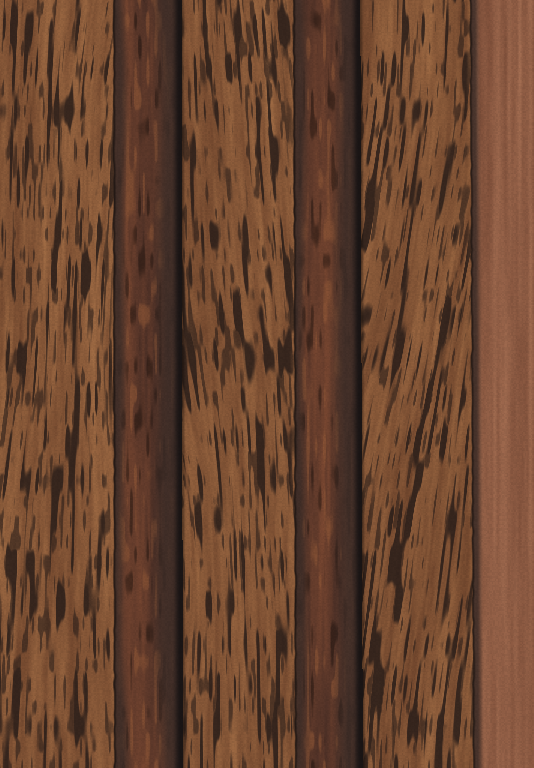
This texture is drawn by a Shadertoy shader. Its source:

```glsl
// Dark-stained timber panel: three rough vertical slats with recessed grooves between them.

float hash(vec2 p) {
    vec3 q = fract(p.xyx * 0.1031);
    q += dot(q, q.yzx + 33.33);
    return fract((q.x + q.y) * q.z);
}

float noise(vec2 p) {
    vec2 i = floor(p), f = fract(p);
    f = f * f * (3.0 - 2.0 * f);
    return mix(mix(hash(i), hash(i + vec2(1, 0)), f.x),
               mix(hash(i + vec2(0, 1)), hash(i + vec2(1, 1)), f.x), f.y);
}

// Open-grained face: amber streaks cut by long dark pores
vec3 slatWood(vec2 p, float id) {
    vec2 seed = vec2(37.0, 91.0) * (id + 1.0);
    // Each board leans its grain differently, with a slow wander
    float lean = id < 0.5 ? 0.03 : id < 1.5 ? -0.05 : 0.13;
    float bend = noise(vec2(p.x * 4.0, p.y * 2.5) + seed) - 0.5;
    vec2 g = vec2(p.x - lean * p.y * smoothstep(-0.2, 1.2, p.y) + 0.05 * bend, p.y);

    float tone = noise(g * vec2(16.0, 2.2) + seed);
    float streak = noise(g * vec2(105.0, 5.0) + seed);
    float fiber = noise(g * vec2(230.0, 22.0) + seed);
    vec3 wood = mix(vec3(0.41, 0.25, 0.16), vec3(0.61, 0.41, 0.26),
                    0.3 * tone + 0.45 * streak + 0.3 * fiber);

    // Pores gather in ragged patches
    float patches = noise(g * vec2(20.0, 5.0) + seed + 11.0) * 0.6
                  + noise(g * vec2(45.0, 13.0) + seed + 23.0) * 0.4;
    float longPore = noise(g * vec2(135.0, 13.0) + seed + 5.0);
    float finePore = noise(g * vec2(210.0, 26.0) + seed + 17.0);
    float cut = 0.84 - 0.38 * patches;
    float pore = max(smoothstep(cut, cut + 0.16, longPore),
                     0.7 * smoothstep(cut, cut + 0.2, finePore));
    return mix(wood, vec3(0.17, 0.12, 0.10), 0.88 * pore);
}

// Recessed strip: smoother wood in shade, the last one catching the light
vec3 grooveWood(vec2 p, float across, float id) {
    vec2 seed = vec2(53.0, 17.0) * (id + 2.0);
    float lit = step(1.5, id);
    float tone = noise(p * vec2(38.0, 2.5) + seed);
    float fiber = noise(p * vec2(190.0, 9.0) + seed);
    vec3 shaded = mix(vec3(0.27, 0.17, 0.14), vec3(0.48, 0.28, 0.19), 0.65 * tone + 0.35 * fiber);

    // Short dark and copper flecks
    float fleck = noise(p * vec2(130.0, 20.0) + seed + 7.0);
    shaded = mix(shaded, vec3(0.56, 0.34, 0.21), 0.55 * smoothstep(0.68, 0.88, fleck));
    shaded *= 1.0 - 0.35 * smoothstep(0.35, 0.12, fleck);

    // Fine straight lines on the lit strip
    float line = noise(vec2(p.x * 150.0, p.y * 1.6) + seed);
    vec3 bright = mix(vec3(0.47, 0.29, 0.21), vec3(0.64, 0.43, 0.32),
                      0.6 * line + 0.25 * fiber + 0.2 * across);
    vec3 col = mix(shaded, bright, lit);

    // Shadows thrown by the neighbouring slats
    float wobble = 0.1 * (noise(vec2(p.y * 4.0, id * 9.0)) - 0.5);
    float leftShade = 1.0 - smoothstep(0.06, 0.24 - 0.07 * lit, across + wobble * (1.0 - lit));
    float rightShade = smoothstep(0.52, 0.8, across + wobble) * (1.0 - lit);
    col = mix(col, vec3(0.23, 0.17, 0.15), 0.85 * max(leftShade, rightShade));
    return mix(col, vec3(0.10, 0.08, 0.08), smoothstep(0.84, 0.97, across) * (1.0 - lit));
}

void mainImage(out vec4 fragColor, in vec2 fragCoord) {
    vec2 p = fragCoord / iResolution.x;
    float height = iResolution.y / iResolution.x;
    float aa = 1.0 / iResolution.x;

    // Slightly uneven spacing and a small tilt toward the right
    float u = p.x - 0.006 * sin(3.14159 * p.x) + 0.007 * p.x * (p.y / height - 0.5);
    float id = floor(u / 0.336);
    float x = u - id * 0.336;
    float slatWidth = 0.209;

    // Sawn edges are a little ragged
    float ragged = 0.002 * (noise(vec2(p.y * 70.0, id * 13.0)) - 0.5);
    float fromRight = slatWidth - x + ragged;

    vec3 slat = slatWood(p, id);
    float arris = smoothstep(0.009, 0.002, fromRight);
    slat = mix(slat, vec3(0.62, 0.41, 0.25), 0.4 * arris * noise(vec2(p.y * 24.0, id * 5.0)));
    slat *= mix(0.65, 1.0, smoothstep(0.0, 0.007, x + step(id, 0.5)));

    vec3 groove = grooveWood(p, (x - slatWidth) / 0.127, id);
    groove *= mix(0.45, 1.0, smoothstep(0.0, 0.006, -fromRight));

    vec3 col = mix(groove, slat, smoothstep(-aa, aa, fromRight));
    col *= 0.96 + 0.08 * hash(floor(p * 356.0));
    fragColor = vec4(col, 1.0);
}
```
